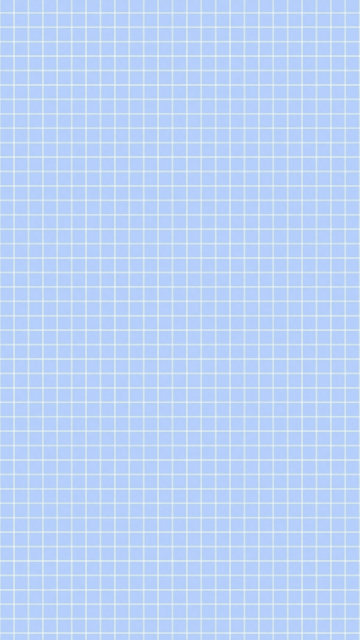
This pattern is drawn by a WebGL 1 fragment shader. Its source:

```glsl
precision highp float;

uniform vec2 u_resolution;

// Lengths are fractions of the canvas width.
const vec2 CELL_SIZE = vec2(0.0400, 0.04007);
const vec2 FIRST_LINE = vec2(0.0391, 0.0192);
const float LINE_WIDTH = 0.0023;
const float LINE_SOFTNESS = 0.0049;
const float HALO_INNER = 0.0045;
const float HALO_OUTER = 0.0080;
const float LINE_FADE = 0.16;
const float FADE_SCALE = 9.0;
const float GRAIN_SCALE = 110.0;
const float GRAIN_AMOUNT = 0.010;

const vec3 PAPER_COLOR = vec3(0.710, 0.810, 0.990);
const vec3 HALO_COLOR = vec3(0.710, 0.810, 0.950);
const vec3 LINE_COLOR = vec3(0.955, 0.985, 0.960);

float hash(vec2 p) {
  vec3 q = fract(vec3(p.xyx) * 0.1031);
  q += dot(q, q.yzx + 33.33);
  return fract((q.x + q.y) * q.z);
}

float valueNoise(vec2 p) {
  vec2 cell = floor(p);
  vec2 f = fract(p);
  vec2 blend = f * f * (3.0 - 2.0 * f);
  float low = mix(hash(cell), hash(cell + vec2(1.0, 0.0)), blend.x);
  float high = mix(hash(cell + vec2(0.0, 1.0)), hash(cell + 1.0), blend.x);
  return mix(low, high, blend.y);
}

// Distance to the nearest vertical (x) and horizontal (y) grid line.
vec2 gridDistance(vec2 p) {
  vec2 phase = fract((p - FIRST_LINE) / CELL_SIZE + 0.5) - 0.5;
  return abs(phase) * CELL_SIZE;
}

// Coverage of a thin line seen through a box filter.
vec2 lineCoverage(vec2 dist, float footprint) {
  vec2 overlap = (0.5 * (LINE_WIDTH + footprint) - dist) / footprint;
  return clamp(overlap, 0.0, min(1.0, LINE_WIDTH / footprint));
}

void main() {
  vec2 p = gl_FragCoord.xy / u_resolution.x;
  float pixel = 1.0 / u_resolution.x;
  vec2 dist = gridDistance(p);

  // Soft tint beside the lines
  vec2 halo = 1.0 - smoothstep(vec2(HALO_INNER), vec2(HALO_OUTER), dist);
  vec3 color = mix(PAPER_COLOR, HALO_COLOR, max(halo.x, halo.y));

  // Lines with slightly uneven strength
  vec2 coverage = lineCoverage(dist, max(LINE_SOFTNESS, pixel));
  float fade = 1.0 + LINE_FADE * (valueNoise(p * FADE_SCALE) - 0.5);
  float ink = 1.0 - (1.0 - coverage.x) * (1.0 - coverage.y);
  color = mix(color, LINE_COLOR, clamp(ink * fade, 0.0, 1.0));

  // Faint paper grain
  color += GRAIN_AMOUNT * (valueNoise(p * GRAIN_SCALE) - 0.5);

  gl_FragColor = vec4(clamp(color, 0.0, 1.0), 1.0);
}
```
